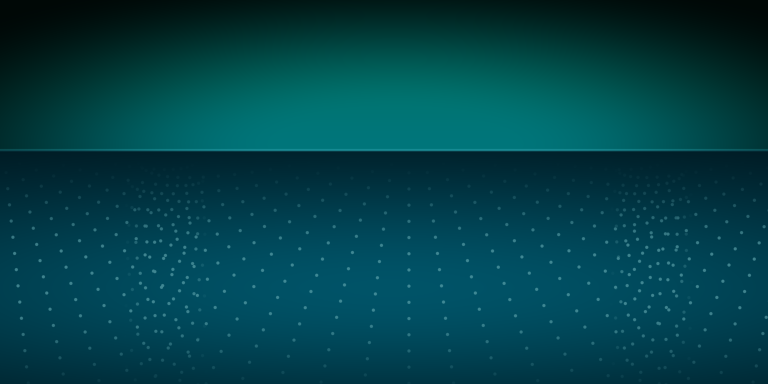
Give the GLSL for this background, as a Shadertoy shader.

```glsl
// Teal stage: a glowing back wall above a dark floor covered by fans of fine dots.

#define HORIZON 0.609
#define VANISH_Y 0.935
#define FAN_X 1.065
#define FAN_STEP 1.09
#define COLUMN_SLOPE 0.125
#define ROW_GAP 0.0422
#define ROW_START 0.297
#define DOT_RADIUS 0.0041
#define DOT_OPACITY 0.62

const vec3 WALL_DARK = vec3(0.0, 0.030, 0.024);
const vec3 WALL_HIGH = vec3(0.0, 0.450, 0.425);
const vec3 WALL_LOW = vec3(0.0, 0.460, 0.480);
const vec3 FLOOR_DARK = vec3(0.0, 0.085, 0.115);
const vec3 FLOOR_LIGHT = vec3(0.0, 0.325, 0.405);
const vec3 DOT_COLOR = vec3(0.40, 0.67, 0.70);
const vec3 LINE_COLOR = vec3(0.12, 0.58, 0.62);

// Soft elliptical light, 1 inside radius "core" and 0 at radius "rim"
float glow(vec2 p, vec2 center, vec2 radii, float core, float rim) {
    return 1.0 - smoothstep(core, rim, length((p - center) / radii));
}

// Dots on columns that spread downward and crowd together at the fan's sides
float dotFan(vec2 p, float centerX, float halfWidth, float density, float pixel) {
    float x = p.x - centerX;
    float slope = COLUMN_SLOPE * density;
    float angle = asin(clamp(x / halfWidth, -1.0, 1.0));
    float column = round(angle * halfWidth / (slope * (VANISH_Y - p.y)));

    // Staggered rows, lifted slightly toward the sides
    float stagger = 0.5 * mod(column + step(0.5, column), 2.0);
    float rowOrigin = ROW_START + ROW_GAP * stagger + 0.0008 * column * column;
    float dotY = rowOrigin + ROW_GAP * round((p.y - rowOrigin) / ROW_GAP);

    float dotAngle = column * slope * (VANISH_Y - dotY) / halfWidth;
    vec2 dotCenter = vec2(halfWidth * sin(dotAngle), dotY);
    float inside = 1.0 - smoothstep(1.1, 1.35, abs(dotAngle));
    float edge = length(vec2(x, p.y) - dotCenter) - DOT_RADIUS;
    return inside * (1.0 - smoothstep(-pixel, pixel, edge));
}

vec3 wall(vec2 p) {
    float light = glow(p, vec2(1.03, 0.63), vec2(1.37, 0.42), 0.2, 1.1);
    vec3 tint = mix(WALL_LOW, WALL_HIGH, smoothstep(HORIZON, 0.82, p.y));
    return mix(WALL_DARK, tint, light);
}

vec3 ground(vec2 p, float pixel) {
    float light = glow(p, vec2(1.02, 0.25), vec2(2.7, 0.5), 0.0, 1.0);
    vec3 color = mix(FLOOR_DARK, FLOOR_LIGHT, light);

    // One wide central fan between two narrower side fans
    float dots = 0.0;
    for (int i = -1; i <= 1; i++) {
        float side = abs(float(i));
        float halfWidth = mix(0.76, 0.58, side);
        float density = mix(1.0, 0.85, side);
        dots = max(dots, dotFan(p, FAN_X + FAN_STEP * float(i), halfWidth, density, pixel));
    }
    float fade = (1.0 - smoothstep(0.33, 0.59, p.y)) * smoothstep(-0.06, 0.22, p.y);
    return mix(color, DOT_COLOR, dots * fade * DOT_OPACITY);
}

void mainImage(out vec4 fragColor, in vec2 fragCoord) {
    vec2 p = fragCoord / iResolution.y;
    p.x += 1.0 - 0.5 * iResolution.x / iResolution.y;
    float pixel = 0.75 / iResolution.y;

    float above = smoothstep(HORIZON - pixel, HORIZON + pixel, p.y);
    vec3 color = mix(ground(p, pixel), wall(p), above);

    // Thin bright seam, fading toward both ends
    float seam = 1.0 - smoothstep(0.001, 0.001 + 2.0 * pixel, abs(p.y - HORIZON));
    float seamLight = mix(0.3, 0.75, 1.0 - smoothstep(0.3, 1.1, abs(p.x - 1.03)));
    color = mix(color, LINE_COLOR, seam * seamLight);

    fragColor = vec4(color, 1.0);
}
```
